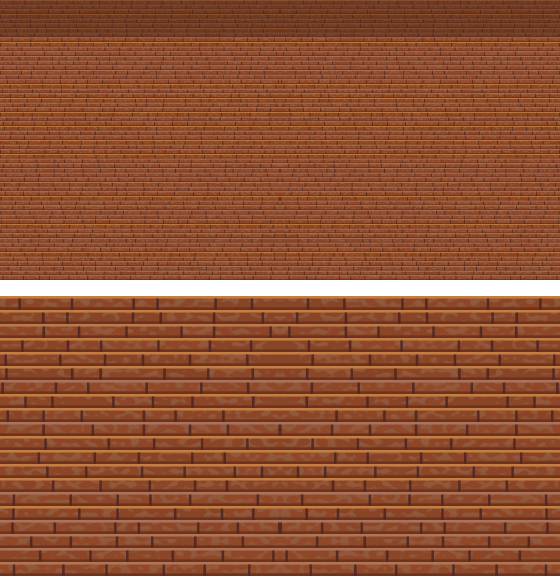
Top, the full canvas; bottom, a detail of the centre.
Write a Shadertoy shader that draws this texture.

```glsl
// Mirrored wall of thin brown brick courses with lit top edges and a shaded band along the top.

#define COURSES 60.0        // brick rows over the full height
#define BRICKS 36.0         // mean bricks over the full width
#define SHADED_COURSES 8.0  // rows inside the dark band
#define BAND_SHADE 0.79     // brightness of the dark band
#define EDGE_HEIGHT 0.18    // lit edge, share of a course
#define MORTAR_HEIGHT 0.19  // bed joint, share of a course
#define JOINT_WIDTH 0.055   // upright joint, share of a brick
#define JITTER 0.55         // spread of the joint positions
#define SMUDGE_AMOUNT 0.75  // strength of the worn marks

const vec3 FACE = vec3(0.55, 0.275, 0.155);
const vec3 WORN = vec3(0.57, 0.37, 0.26);
const vec3 MORTAR = vec3(0.425, 0.205, 0.12);
const vec3 JOINT = vec3(0.31, 0.15, 0.13);
const vec3 EDGE_ORANGE = vec3(0.77, 0.49, 0.26);
const vec3 EDGE_PINK = vec3(0.67, 0.45, 0.36);

float hash(vec2 p) {
    vec3 q = fract(vec3(p.xyx) * 0.1031);
    q += dot(q, q.yzx + 33.33);
    return fract((q.x + q.y) * q.z);
}

vec2 gradient(vec2 cell) {
    float angle = 6.2832 * hash(cell);
    return vec2(cos(angle), sin(angle));
}

float gradientNoise(vec2 p) {
    vec2 i = floor(p), f = fract(p);
    vec2 s = f * f * f * (f * (f * 6.0 - 15.0) + 10.0);
    vec2 e = vec2(0.0, 1.0);
    float low = mix(dot(gradient(i), f), dot(gradient(i + e.yx), f - e.yx), s.x);
    float high = mix(dot(gradient(i + e), f - e), dot(gradient(i + e.yy), f - e.yy), s.x);
    return mix(low, high, s.y);
}

// Share of a pixel of the given size, centred on x, that lies in [a, b]
float coverage(float x, float a, float b, float size) {
    return clamp((min(b, x + 0.5 * size) - max(a, x - 0.5 * size)) / size, 0.0, 1.0);
}

// The same for a span that repeats with period 1
float repeatedCoverage(float x, float a, float b, float size) {
    float total = 0.0;
    for (int k = -1; k <= 1; k++) total += coverage(x + float(k), a, b, size);
    return min(total, 1.0);
}

void mainImage(out vec4 fragColor, in vec2 fragCoord) {
    vec2 uv = fragCoord / iResolution.xy;
    vec2 pixel = vec2(BRICKS, COURSES) / iResolution.xy;

    // Courses run downwards; bricks mirror about the centre line
    float depth = (1.0 - uv.y) * COURSES;
    float row = floor(depth);
    float v = fract(depth);
    float along = abs(uv.x - 0.5) * BRICKS + 7.0 * hash(vec2(row, 3.7));
    float cell = floor(along);
    float u = fract(along);

    // One jittered upright joint in each cell
    float jointAt = 0.5 + JITTER * (hash(vec2(cell, row)) - 0.5);
    float brick = cell + step(jointAt, u);

    // Brick face with slight tints and worn marks
    float rowTone = hash(vec2(row, 19.3));
    float brickTone = hash(vec2(brick, row + 71.0));
    vec3 color = FACE * (0.96 + 0.05 * rowTone + 0.05 * brickTone);
    float grain = gradientNoise(vec2(along * 5.0, depth * 2.2) + 31.0);
    float smudge = smoothstep(-0.02, 0.22, grain + 0.16 * (brickTone - 0.5));
    smudge *= 1.0 - 0.5 * smoothstep(0.55, 0.85, v);
    color = mix(color, WORN, SMUDGE_AMOUNT * smudge);

    // Bed joint, upright joint, then lit upper edge
    float bed = repeatedCoverage(v, 1.0 - MORTAR_HEIGHT, 1.0, pixel.y);
    float upright = coverage(u, jointAt - 0.5 * JOINT_WIDTH, jointAt + 0.5 * JOINT_WIDTH, pixel.x);
    upright *= repeatedCoverage(v, EDGE_HEIGHT, 1.0, pixel.y);
    float edge = repeatedCoverage(v, 0.0, EDGE_HEIGHT, pixel.y);
    vec3 edgeColor = mix(EDGE_ORANGE, EDGE_PINK, smoothstep(0.25, 0.75, rowTone));
    color = mix(color, MORTAR, bed);
    color = mix(color, edgeColor, edge);
    color = mix(color, JOINT, 0.9 * upright);

    // Shaded band with flatter contrast
    float band = clamp((SHADED_COURSES - depth) / pixel.y + 0.5, 0.0, 1.0);
    vec3 shaded = mix(color, FACE, 0.3) * BAND_SHADE;
    color = mix(color, shaded, band);

    fragColor = vec4(color, 1.0);
}
```
